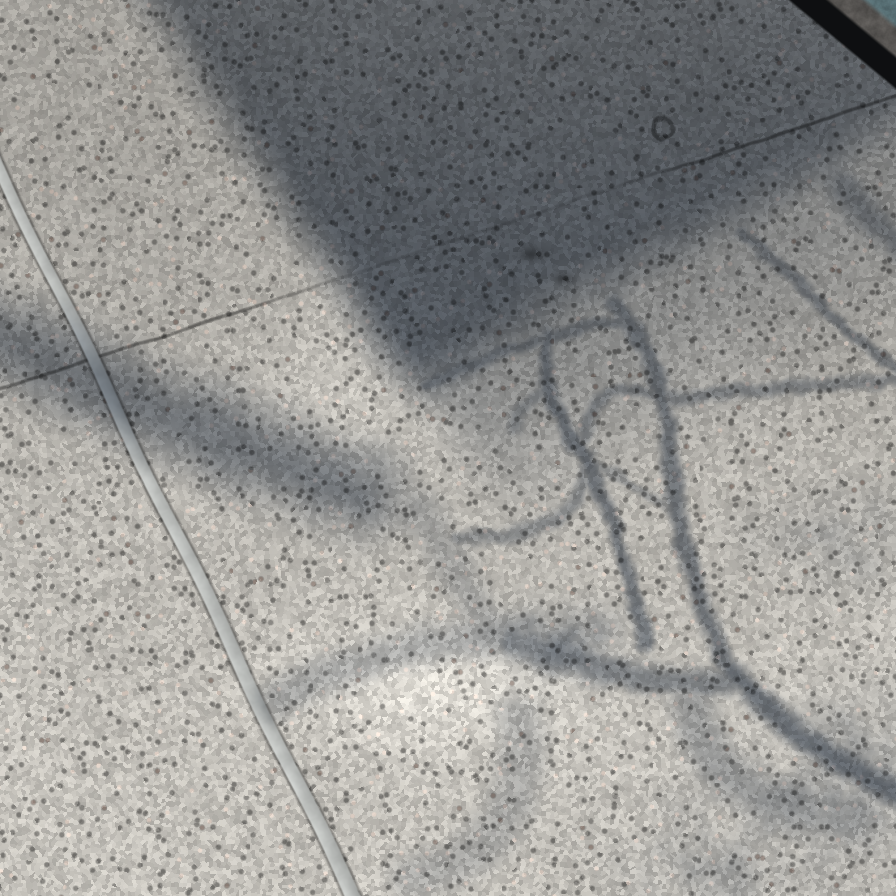
Give the GLSL for this texture, as a three.js fragment shader.

```glsl
// Speckled concrete paving under soft building and tree shadows.
// Cellular noise makes the aggregate, layered sines the mottling, and
// sampled Bezier strokes the branches; shade multiplies the lit surface.
varying vec2 vUv;

const vec3 SHADOW_TINT = vec3(.46, .5, .56);

vec2 hash2(vec2 c) {
  return fract(sin(vec2(dot(c, vec2(127.1, 311.7)), dot(c, vec2(269.5, 183.3)))) * 43758.5);
}

// Nearest cell: x = distance to its seed, yz = its random values
vec3 cellular(vec2 p) {
  vec2 base = floor(p);
  vec3 best = vec3(9.0);
  for (int j = -1; j <= 1; j++)
    for (int i = -1; i <= 1; i++) {
      vec2 cell = base + vec2(float(i), float(j));
      float d = length(cell + hash2(cell) - p);
      if (d < best.x) best = vec3(d, hash2(cell + 57.0));
    }
  return best;
}

// Layered, rotated sines, roughly -1 to 1
float mottle(vec2 p) {
  float sum = 0.0, amp = .6;
  for (int i = 0; i < 4; i++) {
    sum += amp * sin(p.x + 1.3 * sin(p.y)) * sin(p.y + 1.7 * sin(p.x * .8));
    p = mat2(1.6, 1.2, -1.2, 1.6) * p + 3.1;
    amp *= .6;
  }
  return sum;
}

float segment(vec2 p, vec2 a, vec2 b) {
  vec2 ab = b - a;
  return length(p - a - ab * clamp(dot(p - a, ab) / dot(ab, ab), 0.0, 1.0));
}

float blob(vec2 p, vec2 center, vec2 radius) {
  vec2 q = (p - center) / radius;
  return exp(-dot(q, q));
}

// Curved shadow between two ends, passing through mid
float branch(vec2 p, vec4 ends, vec2 mid, float width, float strength) {
  vec2 a = ends.xy, b = ends.zw, last = a, control = 2.0 * mid - .5 * (a + b);
  float d = 9.0;
  for (int i = 1; i <= 6; i++) {
    float t = float(i) / 6.0;
    vec2 next = mix(mix(a, control, t), mix(control, b, t), t);
    d = min(d, segment(p, last, next));
    last = next;
  }
  return strength * (1.0 - smoothstep(width * .15, width * 1.5, d));
}

float treeShadow(vec2 p) {
  p += .0045 * vec2(mottle(p * 55.0), mottle(p * 55.0 + 9.0));
  // Stems and the arch joining them
  float s = branch(p, vec4(1.01, .11, .815, .25), vec2(.9, .175), .016, .85);
  s = max(s, branch(p, vec4(.815, .25, .745, .53), vec2(.765, .39), .012, .75));
  s = max(s, branch(p, vec4(.745, .53, .685, .66), vec2(.725, .6), .01, .75));
  s = max(s, branch(p, vec4(.61, .625, .66, .48), vec2(.618, .55), .009, .8));
  s = max(s, branch(p, vec4(.66, .48, .72, .28), vec2(.695, .38), .01, .75));
  s = max(s, branch(p, vec4(.48, .57, .7, .642), vec2(.6, .62), .008, .65));
  // Cross twigs
  s = max(s, branch(p, vec4(.655, .49, .51, .4), vec2(.62, .42), .01, .5));
  s = max(s, branch(p, vec4(.65, .51, .74, .56), vec2(.68, .56), .008, .55));
  s = max(s, branch(p, vec4(.74, .555, 1.01, .576), vec2(.86, .565), .009, .55));
  s = max(s, branch(p, vec4(.67, .48, .76, .43), vec2(.72, .45), .007, .4));
  s = max(s, branch(p, vec4(.575, .525, .615, .565), vec2(.59, .55), .009, .45));
  s = max(s, branch(p, vec4(.83, .74, 1.01, .58), vec2(.91, .665), .008, .65));
  // Low, blurred boughs
  s = max(s, branch(p, vec4(.82, .24, .57, .285), vec2(.71, .245), .018, .65));
  s = max(s, branch(p, vec4(.58, .29, .31, .22), vec2(.45, .275), .025, .35));
  s = max(s, branch(p, vec4(.77, .23, .95, .09), vec2(.82, .13), .028, .4));
  s = max(s, branch(p, vec4(.58, .2, .46, .02), vec2(.56, .08), .03, .28));
  s = max(s, branch(p, vec4(.47, .43, .55, .29), vec2(.51, .36), .025, .28));
  return max(s, branch(p, vec4(.94, .79, 1.01, .72), vec2(.97, .76), .018, .6));
}

// Building, penumbra, left band and leafy dapples
float broadShadow(vec2 p) {
  float n = mottle(p * 14.0);
  float side = p.x - .16 - .68 * (1.0 - p.y) + .006 * n;
  float low = p.y - .545 - .53 * (p.x - .45) + .012 * n;
  float wall = smoothstep(-.045, .045, side) * smoothstep(-.075, .07, low);
  wall *= .98 - .22 * smoothstep(.65, 1.1, p.y);
  float penumbra = .42 * smoothstep(-.04, .07, side) * smoothstep(-.28, 0.0, low);
  float band = segment(p, vec2(-.05, .64), vec2(.4, .445)) + .012 * n;
  float arm = .74 * (1.0 - smoothstep(0.0, .085, band));
  float leaves = .6 * blob(p, vec2(.63, .285), vec2(.07, .035)) + .45 * blob(p, vec2(.95, .13), vec2(.08))
    + .25 * blob(p, vec2(.93, .4), vec2(.09, .06)) + .35 * blob(p, vec2(.8, .04), vec2(.1, .07));
  leaves = clamp(leaves * (.65 + .6 * mottle(p * 32.0)), 0.0, .8);
  return 1.0 - (1.0 - max(wall, penumbra)) * (1.0 - arm) * (1.0 - leaves);
}

vec3 concrete(vec2 p) {
  float tone = mix(.755, .63, smoothstep(.1, 1.0, p.y)) + .02 * mottle(p * 11.0);
  tone += .12 * blob(p, vec2(.47, .235), vec2(.13, .07)) + .06 * blob(p, vec2(.37, .57), vec2(.1, .13));
  vec3 fine = cellular(p * 210.0), pebble = cellular(p * 100.0);
  float pit = step(.78, pebble.y) * (1.0 - smoothstep(.16, .44, pebble.x));
  float chip = step(.93, pebble.z) * (1.0 - smoothstep(.15, .35, pebble.x));
  tone *= (.88 + .24 * fine.y) * (1.0 - .36 * pit);
  return tone * vec3(1.015, 1.0, .965) + chip * vec3(.1, .055, .04);
}

// Pale strip with dark edges, and a joint that fades midway
vec3 addSeams(vec3 color, vec2 p) {
  float joint = abs(p.y - .565 - .328 * p.x - .002 * mottle(p * 20.0));
  float depth = .37 - .25 * smoothstep(.25, .4, p.x) + .25 * smoothstep(.68, .8, p.x);
  color *= 1.0 - depth * (1.0 - smoothstep(.0005, .0035, joint));
  float across = .9 * (p.x - .485 * (.811 - p.y) - .002 * sin(p.y * 23.0));
  float edge = abs(across) - mix(.0085, .006, p.y);
  color *= 1.0 - .35 * (1.0 - smoothstep(0.0, .004, abs(edge)));
  vec3 strip = vec3(.73, .74, .73) * (1.0 + .06 * mottle(p * 60.0) - 12.0 * across);
  return mix(color, strip, 1.0 - smoothstep(-.002, .001, edge));
}

void main() {
  vec2 p = vUv;
  vec3 color = addSeams(concrete(p), p);
  // Stains and a small dry leaf
  float stain = blob(p, vec2(.592, .716), vec2(.014, .007)) + blob(p, vec2(.63, .689), vec2(.011, .006));
  float leaf = abs(length(p - vec2(.74, .857)) + .002 * mottle(p * 150.0) - .011);
  color *= (1.0 - .3 * stain) * (.65 + .35 * smoothstep(.001, .004, leaf));
  float light = (1.0 - broadShadow(p)) * (1.0 - treeShadow(p));
  color *= mix(SHADOW_TINT, vec3(1.0), light);
  // Dark gutter and curb in the upper right corner
  float curb = p.y - 1.0 + .83 * (p.x - .88);
  vec3 stone = mix(vec3(.34, .33, .32), vec3(.34, .43, .45), smoothstep(.065, .075, curb));
  stone *= 1.0 + .18 * mottle(p * 120.0);
  vec3 corner = mix(vec3(.055, .06, .065), stone, smoothstep(.033, .039, curb));
  gl_FragColor = vec4(mix(color, corner, smoothstep(-.002, .003, curb)), 1.0);
}
```
